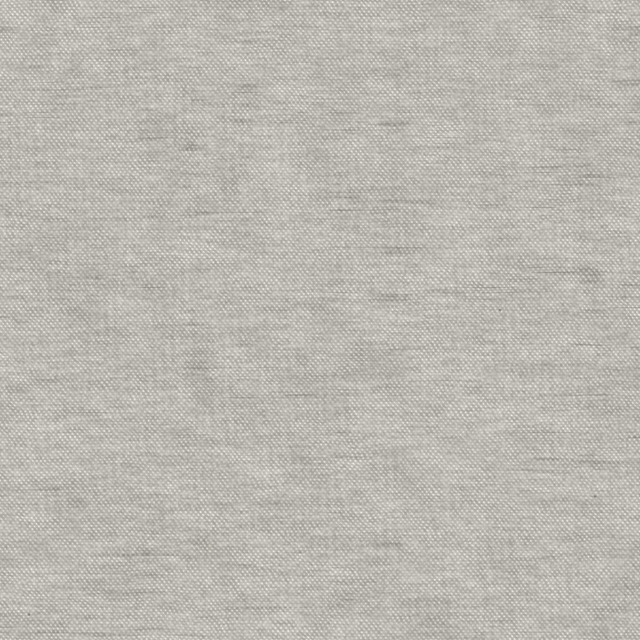
Reproduce this texture procedurally as a WebGL 1 fragment shader.

```glsl
precision highp float;
// Plain-woven pale grey linen with fine slubs, soft mottling and a few dark flecks.
uniform vec2 u_resolution;

const float PI = 3.14159265;

float hash(vec2 p) {
  return fract(sin(dot(p, vec2(127.1, 311.7))) * 43758.5453);
}

// Smooth value noise in 0..1
float noise(vec2 p) {
  vec2 cell = floor(p);
  vec2 f = fract(p);
  f = f * f * (3.0 - 2.0 * f);
  return mix(mix(hash(cell), hash(cell + vec2(1.0, 0.0)), f.x),
             mix(hash(cell + vec2(0.0, 1.0)), hash(cell + 1.0), f.x), f.y);
}

// Value noise centred on zero
float vary(vec2 p) {
  return noise(p) - 0.5;
}

// Staggered crossings leaning down to the right, with gaps between the rows
float weave(vec2 uv) {
  vec2 pull = vec2(vary(uv * vec2(40.0, 75.0)), vary(uv * vec2(16.0, 26.0) + 31.0));
  vec2 thread = 2.0 * PI * (uv * vec2(132.0, 112.0) + pull * vec2(0.55, 0.45));
  float crossing = 0.64 * cos(thread.x + thread.y) + 0.36 * cos(thread.x - thread.y);
  float rows = cos(2.0 * thread.y);
  float strength = 0.55 + 0.9 * noise(uv * vec2(60.0, 85.0) + 7.0);
  return strength * (crossing + 0.5 * (crossing * crossing - 0.27) + 0.25 * rows);
}

// Thin dark horizontal gaps between the weft threads
float slubs(vec2 uv) {
  float line = smoothstep(0.7, 0.96, noise(uv * vec2(13.0, 256.0) + 53.0));
  return line * smoothstep(0.4, 0.75, noise(uv * vec2(8.0, 60.0) + 17.0));
}

// Sparse tiny flecks, one at most in each cell
float flecks(vec2 uv) {
  vec2 cell = floor(uv * 7.0);
  vec2 centre = 0.2 + 0.6 * vec2(hash(cell + 3.0), hash(cell + 9.0));
  float dist = length(fract(uv * 7.0) - centre) / 7.0;
  return step(0.87, hash(cell + 21.0)) * (1.0 - smoothstep(0.0008, 0.0032, dist));
}

void main() {
  vec2 uv = gl_FragCoord.xy / min(u_resolution.x, u_resolution.y);

  float tone = 0.737 + 0.074 * weave(uv);

  // Uneven weft, warp and fibre grain
  tone += 0.07 * vary(uv * vec2(34.0, 240.0) + 11.0);
  tone += 0.022 * vary(uv * vec2(250.0, 20.0) + 71.0);
  tone += 0.1 * vary(uv * vec2(300.0, 330.0) + 5.0);

  // Cloudy mottling with occasional darker smudges
  tone += 0.022 * vary(uv * vec2(10.0, 14.0) + 40.0);
  tone += 0.028 * vary(uv * vec2(28.0, 38.0) + 90.0);
  tone -= 0.025 * smoothstep(0.74, 0.98, noise(uv * vec2(16.0, 19.0) + 63.0));

  tone -= 0.085 * slubs(uv);
  tone -= 0.2 * flecks(uv);

  vec3 linen = vec3(tone) - vec3(0.0, 0.01, 0.04);
  gl_FragColor = vec4(clamp(linen, 0.0, 1.0), 1.0);
}
```
